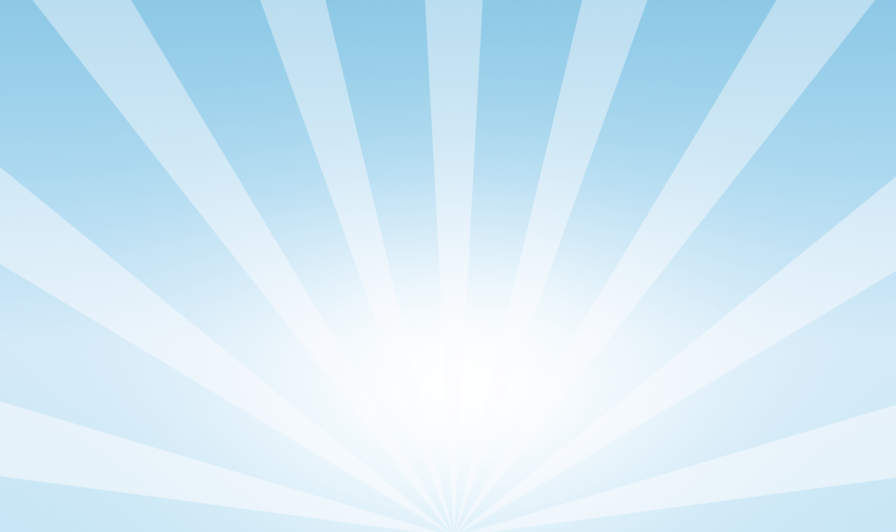
Give the GLSL for this background, as a Shadertoy shader.

```glsl
// Pale sunburst on a blue sky: a vertical gradient, whitened by a wide oval
// glow, under translucent rays that fan out from just below the lower edge.
// The fan has equal angular steps, squeezed horizontally.

#define RAY_STEP 0.349066            // angle between rays, in radians
#define RAY_FILL 0.1875              // half width of a ray, share of a step
#define FAN_SQUEEZE 0.82             // horizontal scale of the fan
#define FAN_APEX vec2(0.5065, -0.009)
#define GLOW_CENTER vec2(0.514, 0.276)
#define GLOW_SIZE vec2(0.47, 0.31)   // in canvas heights
#define SKY_TOP vec3(0.55, 0.785, 0.90)
#define SKY_UPPER vec3(0.675, 0.85, 0.94)
#define SKY_LOWER vec3(0.825, 0.915, 0.97)
#define SKY_BOTTOM vec3(0.78, 0.90, 0.96)

// Vertical gradient through four colours
vec3 skyColor(float height) {
    vec3 color = mix(SKY_BOTTOM, SKY_LOWER, smoothstep(0.0, 0.36, height));
    color = mix(color, SKY_UPPER, clamp((height - 0.36) / 0.31, 0.0, 1.0));
    return mix(color, SKY_TOP, clamp((height - 0.67) / 0.33, 0.0, 1.0));
}

// Coverage of the repeated rays, with edges one pixel soft
float rayMask(vec2 p, float pixel) {
    p.x /= FAN_SQUEEZE;
    float turn = atan(p.x, p.y) / RAY_STEP;
    float offAxis = abs(fract(turn + 0.5) - 0.5);
    float edge = (RAY_FILL - offAxis) * RAY_STEP * length(p);
    return smoothstep(-pixel, pixel, edge);
}

// Sine hash, used as fine dither against banding
float hash(vec2 p) {
    return fract(sin(dot(p, vec2(12.9898, 78.233))) * 43758.5453);
}

void mainImage(out vec4 fragColor, in vec2 fragCoord) {
    vec2 uv = fragCoord / iResolution.xy;
    vec2 aspect = vec2(iResolution.x / iResolution.y, 1.0);
    float pixel = 1.0 / iResolution.y;

    // Sky and its oval glow
    vec3 color = skyColor(uv.y);
    vec2 fromGlow = (uv - GLOW_CENTER) * aspect / GLOW_SIZE;
    color = mix(color, vec3(0.995, 0.998, 1.0), exp(-dot(fromGlow, fromGlow)));

    // Rays, a little denser toward the bottom
    float ray = rayMask((uv - FAN_APEX) * aspect, pixel);
    float opacity = mix(0.55, 0.41, uv.y);
    color = mix(color, vec3(0.985, 0.985, 0.995), ray * opacity);

    color += (hash(uv) - 0.5) / 255.0;
    fragColor = vec4(clamp(color, 0.0, 1.0), 1.0);
}
```
